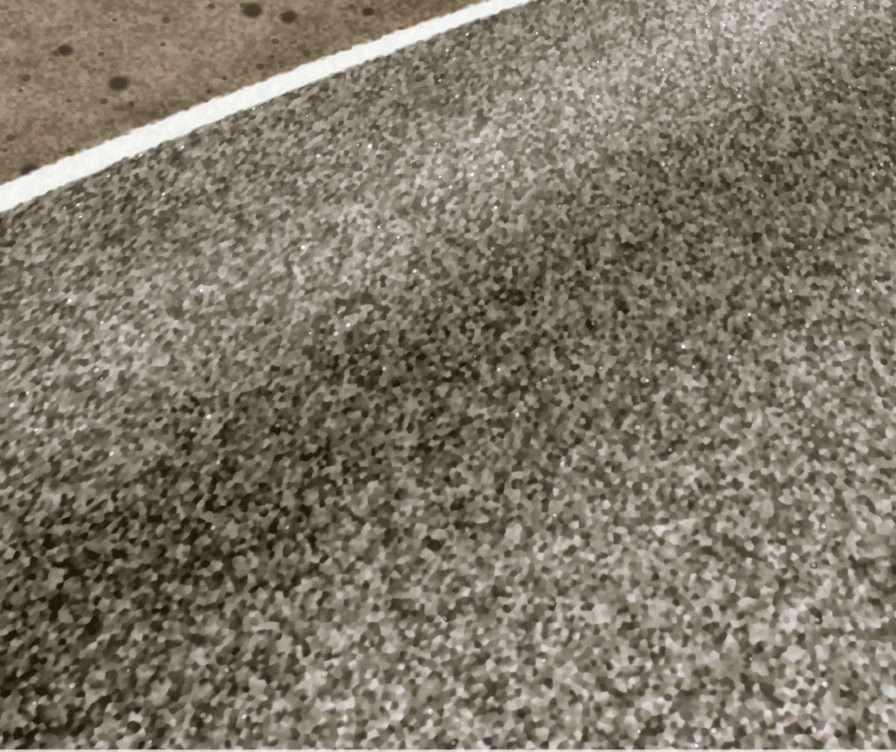
A WebGL 2 fragment shader for this texture:

```glsl
#version 300 es
precision highp float;
// Draws a grainy asphalt road with worn wheel tracks, a white edge line and a sandy verge.
uniform vec2 u_resolution;
out vec4 fragColor;

const vec3 SAND = vec3(0.56, 0.50, 0.41);
const vec3 PEBBLE = vec3(0.23, 0.19, 0.14);
const vec3 PAINT = vec3(0.95, 0.95, 0.94);
const vec3 WARMTH = vec3(0.0, 0.03, 0.087);

vec3 hash3(vec2 cell) {
    vec3 h = fract(cell.xyx * vec3(0.1031, 0.1030, 0.0973));
    h += dot(h, h.yxz + 33.33);
    return fract((h.xxy + h.yzz) * h.zyx);
}

// Soft cellular noise: each jittered stone spreads its own random tone.
float stones(vec2 p, float sharpness) {
    vec2 cell = floor(p);
    float total = 0.0, weight = 0.0;
    for (int j = -1; j <= 1; j++) {
        for (int i = -1; i <= 1; i++) {
            vec2 c = cell + vec2(i, j);
            vec3 h = hash3(c + 200.0);
            vec2 d = c + h.xy - p;
            float w = exp(-sharpness * dot(d, d));
            total += w * h.z;
            weight += w;
        }
    }
    return total / max(weight, 1e-5);
}

// Rare round spots: one candidate per cell, kept when its hash is high.
float spots(vec2 p, float keep, float radius) {
    vec2 cell = floor(p);
    vec3 h = hash3(cell + 71.0);
    float d = length(p - cell - mix(vec2(0.3), vec2(0.7), h.xy));
    float r = radius * (0.5 + 0.5 * h.x);
    return step(keep, h.z) * (1.0 - smoothstep(r * 0.4, r, d));
}

float band(float offset, float width) {
    float d = offset / width;
    return exp(-d * d);
}

// Stones shrink smoothly with distance up the road.
vec2 recede(vec2 p, float density) {
    float depth = 2.5 - p.y;
    return density * vec2((p.x - 0.9) / depth, -log(depth));
}

// Broad light and dark tracks running toward the upper right.
float trackTone(vec2 uv) {
    float light = band(uv.y - 0.45 - 0.63 * uv.x, 0.11);
    float dark = band(uv.y - 0.15 - 0.75 * uv.x, 0.19 - 0.07 * uv.x);
    float right = smoothstep(0.0, 0.24, 0.85 * uv.x - 0.12 - uv.y);
    return 0.48 + light * (0.07 + 0.15 * uv.x)
                - dark * (0.16 - 0.09 * uv.x) + 0.075 * right;
}

vec3 roadColor(vec2 p, vec2 uv) {
    float fine = stones(recede(p, 290.0), 5.0) - 0.5;
    float medium = stones(recede(p, 150.0) + 37.0, 4.0) - 0.5;
    float patches = stones(recede(p, 34.0) * vec2(0.7, 1.2), 3.0) - 0.5;
    float contrast = mix(1.05, 0.62, uv.y);
    float tone = trackTone(uv) + contrast * (0.56 * fine + 0.17 * medium) + 0.08 * patches;
    tone += 0.28 * spots(recede(p, 130.0), 0.965, 0.30);
    tone = clamp(tone, 0.13, 0.96);
    return tone - WARMTH * (1.0 - smoothstep(0.55, 1.0, tone));
}

vec3 sandColor(vec2 p, float lineGap) {
    float fine = stones(p * vec2(170.0, 210.0), 4.0) - 0.5;
    float streaks = stones(p * vec2(22.0, 60.0), 3.0) - 0.5;
    vec3 color = SAND + 0.17 * fine + 0.13 * streaks;
    color -= 0.07 * band(lineGap - 0.035, 0.03);
    float pebbles = spots(p * vec2(17.0, 24.0), 0.86, 0.34);
    float grit = spots(p * vec2(48.0, 62.0) + 9.0, 0.91, 0.42);
    return mix(color, PEBBLE, max(0.85 * pebbles, 0.55 * grit));
}

void main() {
    vec2 uv = gl_FragCoord.xy / u_resolution;
    vec2 p = gl_FragCoord.xy / u_resolution.y;

    // Slightly bowed edge line that narrows with distance.
    float lineGap = uv.y - (0.735 + 0.515 * uv.x - 0.09 * uv.x * uv.x);
    float halfWidth = 0.0185 - 0.014 * uv.x;
    float wear = stones(p * 130.0, 4.0) - 0.5;
    float soft = 0.0035;

    vec3 color = mix(roadColor(p, uv), sandColor(p, lineGap), smoothstep(-soft, soft, lineGap));
    float edge = abs(lineGap) - halfWidth + 0.005 * wear;
    color = mix(color, PAINT + 0.05 * wear, 1.0 - smoothstep(-soft, soft, edge));

    // Pale strip along the bottom border.
    color = mix(color, PAINT, 0.8 * (1.0 - smoothstep(0.002, 0.0045, uv.y)));
    fragColor = vec4(clamp(color, 0.0, 1.0), 1.0);
}
```
